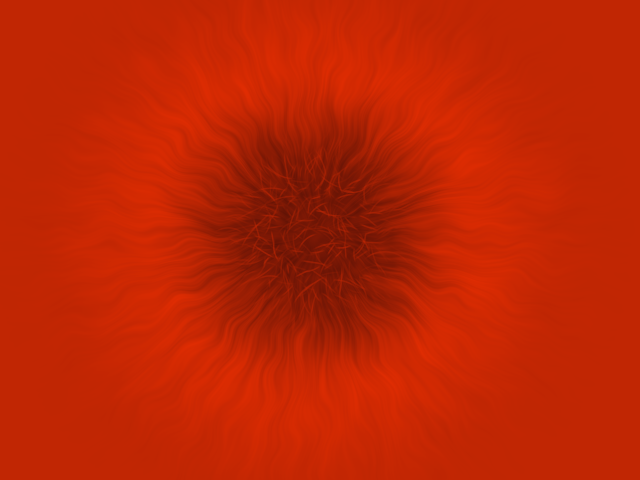
This background is drawn by a Shadertoy shader. Its source:

```glsl
// A burst of red fibres around a dark, tangled core, fading to flat red.
// A radial tone profile is combed by gradient noise in polar coordinates;
// short curved strands, scattered on jittered grids, fill the core.

const float TAU = 6.2831853;

vec2 hash2(vec2 p) {
    vec3 q = fract(vec3(p.xyx) * vec3(0.1031, 0.1030, 0.0973));
    q += dot(q, q.yzx + 33.33);
    return fract((q.xx + q.yz) * q.zy);
}

// Gradient noise that repeats along x after the given number of cells.
float gradientNoise(vec2 p, float period) {
    vec2 cell = floor(p), f = fract(p);
    vec2 w = f * f * f * (f * (f * 6.0 - 15.0) + 10.0);
    vec4 corner;
    for (int i = 0; i < 4; i++) {
        vec2 o = vec2(i & 1, i >> 1);
        vec2 id = cell + o;
        id.x = mod(id.x, period);
        float a = TAU * hash2(id + 17.0).x;
        corner[i] = dot(vec2(cos(a), sin(a)), f - o);
    }
    return 1.4 * mix(mix(corner.x, corner.y, w.x), mix(corner.z, corner.w, w.x), w.y);
}

// Fine streaks running outward; each octave fades where it gets too thin.
float streaks(float turn, float r) {
    float sum = 0.0, freq = 70.0, weight = 0.8;
    for (int i = 0; i < 4; i++) {
        float visible = smoothstep(0.0, 0.0012, r / freq);
        sum += weight * visible * gradientNoise(vec2(turn * freq, r * (7.0 + 2.0 * float(i)) + 31.0 * float(i)), freq);
        freq = floor(freq * 1.8);
        weight *= 0.95;
    }
    return sum;
}

// Coverage of one layer of bent strands, tangled inside and radial outside.
float strandLayer(vec2 p, float seed, float pixel) {
    float size = 0.046, cover = 0.0;
    vec2 home = floor(p / size + seed * 0.37);
    for (int y = -1; y <= 1; y++)
    for (int x = -1; x <= 1; x++) {
        vec2 id = home + vec2(x, y);
        vec2 rnd = hash2(id + seed * 57.0 + 200.0);
        vec2 look = hash2(id + seed * 91.0 + 500.0);
        vec2 root = (id + rnd - seed * 0.37) * size;
        float dist = length(root);
        float jitter = mix(2.6, 0.22, smoothstep(0.02, 0.2, dist));
        float angle = atan(root.y, root.x) + jitter * (look.x - 0.5) * 2.0;
        vec2 along = vec2(cos(angle), sin(angle));
        vec2 d = p - root;
        float u = dot(d, along);
        float v = dot(d, vec2(-along.y, along.x));
        v -= (rnd.y - 0.5) * 22.0 * u * u;
        float halfLength = mix(0.012, 0.038, look.y);
        float taper = 1.0 - smoothstep(0.4 * halfLength, halfLength, abs(u));
        float line = 1.0 - smoothstep(0.0003, 0.0008 + pixel, abs(v));
        float fade = 1.0 - smoothstep(0.1, 0.27, dist);
        cover = max(cover, line * taper * fade * mix(0.25, 1.0, rnd.x * rnd.x));
    }
    return cover;
}

void mainImage(out vec4 fragColor, in vec2 fragCoord) {
    float pixel = 1.0 / iResolution.y;
    vec2 p = (fragCoord - 0.5 * iResolution.xy) * pixel - vec2(-0.015, 0.014);
    float r = length(p);

    // Fibres wander a little, more strongly near the core.
    float wander = gradientNoise(p * 13.0 + 40.0, 1000.0);
    float turn = atan(p.y, p.x) / TAU + 0.004 * wander / (r + 0.08);
    float comb = streaks(turn, r);

    // Ragged dark core, bright ring, then a flat surround.
    float tufts = gradientNoise(vec2(turn * 36.0, r * 4.0), 36.0);
    float edge = r + (0.022 * tufts + 0.015 * comb) * smoothstep(0.03, 0.2, r);
    float red = 0.45 + 0.39 * smoothstep(0.08, 0.365, edge);
    red -= 0.085 * smoothstep(0.3, 0.58, r + 0.02 * tufts);
    red += comb * mix(0.065, 0.032, smoothstep(0.15, 0.34, r)) * (1.0 - smoothstep(0.36, 0.68, r));

    // Tangled strands over uneven shadow.
    float core = 1.0 - smoothstep(0.08, 0.26, r);
    red += core * 0.05 * gradientNoise(p * 45.0 + 90.0, 1000.0);
    if (r < 0.34) {
        for (int i = 0; i < 8; i++) {
            float strand = strandLayer(p, float(i) + 1.0, pixel);
            red = mix(red, 0.77, 0.55 * strand);
        }
    }

    red = clamp(red, 0.3, 0.9);
    fragColor = vec4(red, 0.2 * red - 0.003, 0.03 - 0.025 * red, 1.0);
}
```
